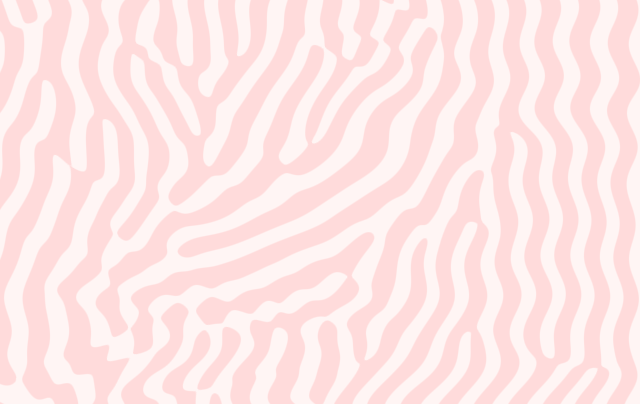
A Shadertoy shader for this pattern:

```glsl
const float TAU = 6.2831853;
const vec3 ROSE = vec3(1.0, 0.86, 0.857);
const vec3 CREAM = vec3(1.0, 0.96, 0.958);

float hash(vec2 p) {
    return fract(sin(dot(p, vec2(127.1, 311.7))) * 43758.5453);
}

// Smooth value noise in -1..1
float noise(vec2 p) {
    vec2 i = floor(p);
    vec2 f = fract(p);
    f = f * f * f * (f * (f * 6.0 - 15.0) + 10.0);
    float low = mix(hash(i), hash(i + vec2(1, 0)), f.x);
    float high = mix(hash(i + vec2(0, 1)), hash(i + vec2(1, 1)), f.x);
    return 2.0 * mix(low, high, f.y) - 1.0;
}

// Stripes run wild on the left and settle down on the right
float disorderAt(float x) {
    return mix(1.0, 0.3, smoothstep(0.95, 1.3, x));
}

// Broad sideways swings, a regular ripple and small wobbles
vec2 bend(vec2 p, float swing, float ripple, float wobble) {
    float broad = noise(p * vec2(1.4, 3.4) + 7.3);
    float wave = sin(TAU * (p.y / 0.19 + 0.35 * p.x) + 2.0 * noise(p * 2.0));
    vec2 small = vec2(noise(p * 5.5 + 2.7), noise(p * 5.5 + 33.1));
    return p + vec2(swing * broad + ripple * wave, 0.0) + wobble * small;
}

// One local wave packet, as a complex number
vec2 wavePacket(vec2 offset, float radius, float angle, float frequency, float phase) {
    float window = max(0.0, 1.0 - dot(offset, offset) / (radius * radius));
    float along = dot(offset, vec2(cos(angle), sin(angle)));
    float turn = TAU * (frequency * along + phase);
    return window * window * window * vec2(cos(turn), sin(turn));
}

// Sum of jittered packets; their mismatches make forks and stripe ends
vec2 packetField(vec2 p, float cellSize, float frequency) {
    vec2 home = floor(p / cellSize);
    vec2 sum = vec2(0.0);
    for (int y = -2; y <= 2; y++) {
        for (int x = -2; x <= 2; x++) {
            vec2 cell = home + vec2(x, y);
            vec2 jitter = vec2(hash(cell + 3.1), hash(cell + 17.7));
            vec2 center = (cell + jitter) * cellSize;
            float disorder = disorderAt(center.x);
            float angle = 1.25 * disorder * noise(center * 2.8 + 21.0);
            float phase = frequency * center.x + disorder * (hash(cell + 41.3) - 0.5);
            sum += wavePacket(p - center, 2.0 * cellSize, angle, frequency, phase);
        }
    }
    return sum;
}

void mainImage(out vec4 fragColor, in vec2 fragCoord) {
    vec2 p = fragCoord / iResolution.y;
    float disorder = disorderAt(p.x);
    float swing = mix(0.03, 0.07, disorder);
    float ripple = mix(0.016, 0.006, disorder);
    vec2 bent = bend(p, swing, ripple, 0.016 * disorder);

    // The bias widens the rose stripes evenly
    vec2 field = packetField(bent, 0.12, 12.3);
    float stripe = field.x + 0.125 * length(field);
    float edge = max(0.75 * fwidth(stripe), 1e-5);
    fragColor = vec4(mix(CREAM, ROSE, smoothstep(-edge, edge, stripe)), 1.0);
}
```
